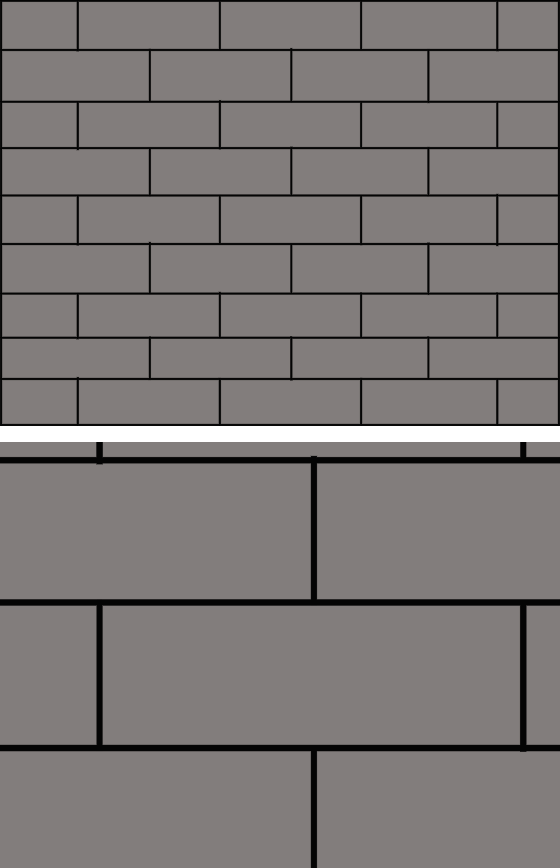
Top, the full canvas; bottom, a detail of the centre.
This pattern is drawn by a Shadertoy shader. Its source:

```glsl
#define ASPECT 1.3128
#define HALF_LINE 0.0025
#define WIDTH_WEAR 0.0003
#define OVERSHOOT 0.0028
#define SOFTNESS 0.75
#define BRICK_COLOR vec3(0.51, 0.49, 0.485)
#define MORTAR_COLOR vec3(0.015)

const int COURSES = 9;
const int JOINTS = 7;

// Uneven course heights, bottom to top, as fractions of the height
const float BEDS[COURSES + 1] = float[](
    0.0024, 0.1104, 0.2072, 0.3108, 0.4272,
    0.5411, 0.6524, 0.7611, 0.8827, 0.9981);

// Joint positions as fractions of the width; courses alternate between them
const float JOINT_X[JOINTS] = float[](
    0.1389, 0.2676, 0.3926, 0.5202, 0.6448, 0.7650, 0.8880);

vec2 hash22(vec2 p) {
    vec3 q = fract(p.xyx * vec3(0.1031, 0.1030, 0.0973));
    q += dot(q, q.yzx + 33.33);
    return fract((q.xx + q.yz) * q.zy);
}

// Horizontal beds and the two side borders
float frameDistance(vec2 p) {
    float side = min(abs(p.x - 0.0025), abs(p.x - ASPECT + 0.0025));
    float d = side;
    for (int i = 0; i <= COURSES; i++)
        d = min(d, abs(p.y - BEDS[i]));
    return d - HALF_LINE;
}

// Vertical joints, some ending slightly beyond their beds
float jointDistance(vec2 p) {
    float d = 1.0;
    for (int course = 0; course < COURSES; course++) {
        for (int j = course % 2; j < JOINTS; j += 2) {
            vec2 wear = hash22(vec2(course, j) + 1.0);
            float halfWidth = HALF_LINE + WIDTH_WEAR * (wear.x - 0.5);
            vec2 reach = HALF_LINE + OVERSHOOT * wear * wear * wear;
            float below = BEDS[course] - reach.x - p.y;
            float above = p.y - BEDS[course + 1] - reach.y;
            float across = abs(p.x - JOINT_X[j] * ASPECT) - halfWidth;
            d = min(d, max(across, max(below, above)));
        }
    }
    return d;
}

void mainImage(out vec4 fragColor, in vec2 fragCoord) {
    // Canvas units: height is one
    vec2 p = fragCoord / iResolution.xy * vec2(ASPECT, 1.0);
    float blur = SOFTNESS / iResolution.y;

    float d = min(frameDistance(p), jointDistance(p));
    float mortar = 1.0 - smoothstep(-blur, blur, d);
    fragColor = vec4(mix(BRICK_COLOR, MORTAR_COLOR, mortar), 1.0);
}
```
